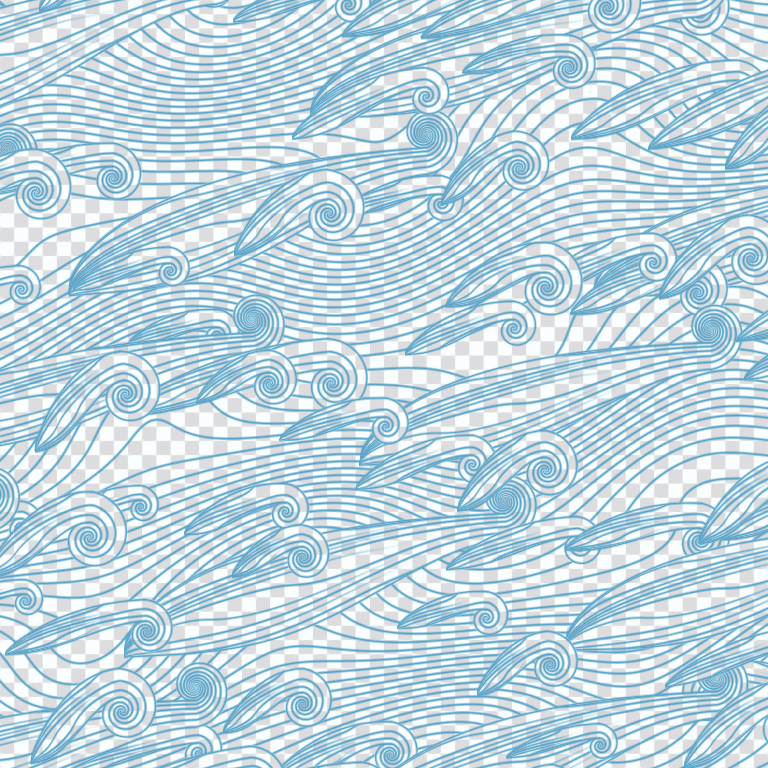
This pattern is drawn by a Shadertoy shader. Its source:

```glsl
// Line-drawn sea: long plumes and small breakers over a pale checkerboard.
// Each wave is a fan of strands that rolls into a tapering spiral; waves
// are scattered on a staggered grid and painted from the top row downwards.

#define PEN 0.00140          // half width of a strand
#define CHECKS 54.0          // checker squares across the canvas
#define CELL vec2(0.60, 0.23) // one plume and its breakers per cell
#define SHRINK 0.42          // spacing ratio after one spiral turn
#define EYE 0.15             // size of the swirl centre relative to the curl
#define WAVES 7              // waves per cell, including the plume
#define DRIFT 0.3            // how unevenly the strands of a fan bundle
#define INK vec3(0.33, 0.63, 0.78)
#define WHITE vec3(0.985, 0.998, 0.995)
#define GREY vec3(0.865, 0.868, 0.875)

const float TAU = 6.2831853;

float hash(vec2 p) {
    return fract(sin(dot(p, vec2(127.1, 311.7))) * 43758.5);
}

vec4 hash4(vec2 p) {
    return vec4(hash(p), hash(p + 19.3), hash(p + 41.7), hash(p + 73.1));
}

float stroke(float dist, float halfWidth) {
    float soft = max(0.7 / iResolution.y, 0.0017);
    return 1.0 - smoothstep(halfWidth - soft, halfWidth + soft, dist);
}

// Paints an opaque layer of lines wherever the inner distance is positive.
void paint(inout float ink, float inside, float lines, float pen) {
    ink = mix(ink, lines, 1.0 - stroke(inside + pen, 0.0));
}

// Outer and inner edge of the fan: t = 0 at the curl, t = 1 at the root.
vec2 fanEdges(float t, float radius, float rootY, float flip) {
    t = clamp(t, 0.0, 1.0);
    float settle = 1.0 - t * t * (3.0 - 2.0 * t);
    vec2 ease = flip < 0.0 ? vec2(pow(settle, 2.0), pow(1.0 - pow(t, 2.5), 0.55))
                           : vec2(pow(1.0 - t * t, 0.8), pow(settle, 1.2));
    float inner = radius * ((1.0 + EYE) * SHRINK - EYE);
    return rootY + (vec2(radius, inner) - rootY) * ease;
}

// One wave: curl centred at the origin, root at (-len, -drop).
// flip = 1 rolls over the top, flip = -1 rolls up from below.
void drawWave(inout float ink, vec2 p, float radius, float len, float drop, float flip, float arms) {
    if (p.x > radius * 1.1 || p.x < -len || abs(p.y) > drop + radius * 2.0) return;
    p.y *= flip;
    float rootY = -drop * flip;

    // Curl: log-polar arms that straighten and meet in the eye
    float r = max(length(p), 0.0001);
    float eye = EYE * radius;
    float turn = fract(atan(p.x, p.y) / TAU);
    float decay = -log(SHRINK);
    float gap = 1.0 / (arms * length(vec2(1.0 / ((r + eye) * decay), 1.0 / (TAU * r))));
    float s = arms * (log((radius + eye) / (r + eye)) / decay - turn);
    float pen = min(PEN, gap * 0.4);
    paint(ink, s * gap, stroke(abs(s - round(s)) * gap, pen), pen);

    // Fan: the same arms unrolled towards the root, with finer strands between
    if (p.x < 0.0) {
        float t = -p.x / len;
        vec2 here = fanEdges(t, radius, rootY, flip);
        vec2 next = fanEdges(t + 0.01, radius, rootY, flip);
        float width = max(here.x - here.y, 0.0001);
        float v = (here.x - p.y) / width;
        float c = clamp(v, 0.0, 1.0);
        float slope = (mix(next.x, next.y, c) - mix(here.x, here.y, c)) / (0.01 * len);
        float across = width * inversesqrt(1.0 + slope * slope);
        float inside = min(v, 1.0 - v) * across;
        float taper = mix(1.0, SHRINK, c);
        s = -arms * log(taper) / decay;
        float drift = DRIFT * smoothstep(0.0, 0.4, t);
        float phase = 2.3 * s + 5.0 * t + 40.0 * radius;
        gap = across * decay * taper / (arms * (1.0 - SHRINK) * (1.0 + 2.3 * drift * cos(phase)));
        s += drift * sin(phase);
        float lines = max(stroke(abs(s - round(s)) * gap, PEN), stroke(abs(inside), PEN));
        float fine = stroke(abs(fract(s) - 0.5) * gap, PEN * 0.8);
        lines = max(lines, fine * smoothstep(0.2, 0.6, t));
        paint(ink, inside, lines, PEN);
    }
}

// Uneven streamlines that gather into bundles between the waves
float flow(vec2 p) {
    return 62.0 * p.y - 11.0 * p.x + 2.8 * sin(9.0 * p.x + 5.0 * p.y)
         + 1.2 * sin(17.0 * p.x - 11.0 * p.y + 1.0) + 1.5 * sin(23.0 * p.y - 5.0 * p.x);
}

float flowLines(vec2 p) {
    vec2 e = vec2(0.001, 0.0);
    float f = flow(p);
    vec2 slope = vec2(flow(p + e.xy) - f, flow(p + e.yx) - f) / e.x;
    return stroke(abs(f - round(f)) / max(length(slope), 1.0), PEN);
}

vec3 checker(vec2 p) {
    vec2 w = sin(0.5 * TAU * CHECKS * p);
    return mix(GREY, WHITE, smoothstep(-0.12, 0.12, w.x * w.y));
}

void mainImage(out vec4 fragColor, in vec2 fragCoord) {
    vec2 p = fragCoord / iResolution.y;
    float ink = flowLines(p);

    for (int j = 2; j >= -1; j--) {
        float row = floor(p.y / CELL.y) + float(j);
        float stagger = 0.5 * mod(row, 2.0);
        for (int i = -1; i <= 1; i++) {
            vec2 id = vec2(floor(p.x / CELL.x - stagger) + float(i), row);
            for (int k = 0; k < WAVES; k++) {
                vec4 h = hash4(id + float(k) * 7.31);
                bool plume = k == 2;
                bool whorl = k > 4;   // round curls with a short tail
                vec2 spot = plume ? 0.4 + 0.2 * h.xy
                                  : vec2((mod(float(k) * 3.0, 7.0) + h.z) / 7.0, h.w);
                vec2 q = p - (id + vec2(stagger, 0.0) + spot) * CELL;
                float tilt = plume ? 0.08 * h.y : 0.24 * (h.y - 0.5);
                q = mat2(cos(tilt), -sin(tilt), sin(tilt), cos(tilt)) * q;
                if (plume) {
                    drawWave(ink, q, 0.052, 0.46 + 0.05 * h.z, 0.15 + 0.04 * h.w, -1.0, 5.0);
                } else {
                    float radius = whorl ? mix(0.042, 0.06, h.x) : mix(0.028, 0.06, h.x);
                    float len = radius * (whorl ? 2.2 : mix(3.2, 5.2, h.y));
                    if (fract(h.y * 9.0) < 0.07) q.x = -q.x;
                    drawWave(ink, q, radius, len, radius * mix(0.4, 1.2, h.z), 1.0,
                             floor(radius / 0.02) + 1.0);
                }
            }
        }
    }
    fragColor = vec4(mix(checker(p), INK, ink), 1.0);
}
```
